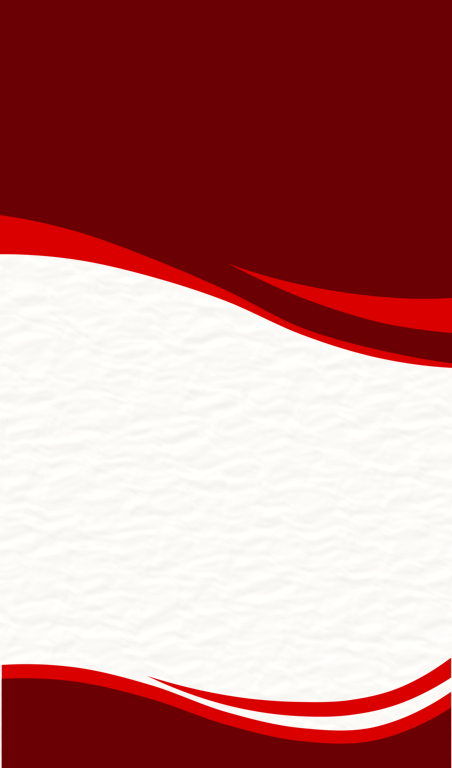
Reproduce this background procedurally as a WebGL 2 fragment shader.

```glsl
#version 300 es
precision highp float;
// Flowing dark and bright red waves above and below a sheet of embossed paper.
// Each wave edge is a smooth spline over evenly spaced heights; bands lie
// between two edges, and lit gradient noise gives the paper its grain.

uniform vec2 u_resolution;
out vec4 fragColor;

const vec3 PAPER = vec3(0.986, 0.982, 0.970);
const vec3 MAROON = vec3(0.415, 0.0, 0.016);
const vec3 RED = vec3(0.855, 0.0, 0.0);
const int LAST = 6;

// Pseudo-random unit gradient for a lattice cell
vec2 cellGradient(vec2 cell) {
    vec3 q = fract(cell.xyx * vec3(0.1031, 0.1030, 0.0973));
    q += dot(q, q.yzx + 33.33);
    float angle = 6.2832 * fract((q.x + q.y) * q.z);
    return vec2(cos(angle), sin(angle));
}

float gradientNoise(vec2 p) {
    vec2 i = floor(p), f = fract(p);
    vec2 u = f * f * f * (f * (f * 6.0 - 15.0) + 10.0);
    float a = dot(cellGradient(i), f);
    float b = dot(cellGradient(i + vec2(1, 0)), f - vec2(1, 0));
    float c = dot(cellGradient(i + vec2(0, 1)), f - vec2(0, 1));
    float d = dot(cellGradient(i + vec2(1, 1)), f - vec2(1, 1));
    return mix(mix(a, b, u.x), mix(c, d, u.x), u.y);
}

// Wide, shallow ripples with finer fibres on top
float paperHeight(vec2 p) {
    vec2 q = p * vec2(26.0, 62.0);
    q += 0.7 * gradientNoise(p * 24.0);
    float height = 0.0, amplitude = 0.5;
    for (int i = 0; i < 4; i++) {
        height += amplitude * gradientNoise(q);
        q = mat2(1.75, 0.35, -0.35, 1.75) * q + 17.3;
        amplitude *= 0.52;
    }
    return height;
}

// Paper lit from the upper left
vec3 paperColor(vec2 p, vec2 lightStep) {
    float relief = paperHeight(p) - paperHeight(p + lightStep);
    return PAPER + clamp(relief * 0.075, -0.05, 0.018) * vec3(1.0, 1.0, 1.05);
}

// Catmull-Rom spline over knots spread evenly from x = start to x = 1
float edgeHeight(float x, float start, float k[7]) {
    float t = clamp((x - start) / (1.0 - start), 0.0, 1.0) * float(LAST);
    int i = min(int(t), LAST - 1);
    float f = t - float(i);
    float b = k[i], c = k[i + 1];
    float a = i > 0 ? k[max(i - 1, 0)] : 3.0 * k[0] - 3.0 * k[1] + k[2];
    float d = i < LAST - 1 ? k[min(i + 2, LAST)]
                           : 3.0 * k[LAST] - 3.0 * k[LAST - 1] + k[LAST - 2];
    return b + 0.5 * f * (c - a + f * (2.0 * a - 5.0 * b + 4.0 * c - d
             + f * (3.0 * (b - c) + d - a)));
}

// Smooth coverage of the area above an edge
float above(float y, float edge, float softness) {
    return smoothstep(-softness, softness, y - edge);
}

// Coverage between two edges; vanishes where they meet
float band(float y, float low, float high, float softness) {
    return max(above(y, low, softness) - above(y, high, softness), 0.0);
}

void main() {
    vec2 uv = gl_FragCoord.xy / u_resolution;
    vec2 p = gl_FragCoord.xy / u_resolution.y;
    float soft = 0.8 / u_resolution.y;
    float x = uv.x, y = uv.y;

    // Upper wave and its tapered ribbon
    float topRed = edgeHeight(x, 0.0, float[7](0.669, 0.662, 0.640, 0.608, 0.5645, 0.5345, 0.521));
    float topDark = edgeHeight(x, 0.0, float[7](0.720, 0.699, 0.664, 0.622, 0.5735, 0.545, 0.527));
    float topTip = 0.504;
    float topHigh = edgeHeight(x, topTip, float[7](0.657, 0.641, 0.629, 0.620, 0.614, 0.611, 0.612));
    float topLow = edgeHeight(x, topTip, float[7](0.657, 0.633, 0.612, 0.595, 0.581, 0.572, 0.5665));

    // Lower wave and its tapered ribbon
    float baseRed = edgeHeight(x, 0.0, float[7](0.134, 0.131, 0.108, 0.073, 0.052, 0.054, 0.100));
    float baseDark = edgeHeight(x, 0.0, float[7](0.116, 0.1125, 0.090, 0.0565, 0.035, 0.0365, 0.0795));
    float baseTip = 0.325;
    float baseHigh = edgeHeight(x, baseTip, float[7](0.120, 0.102, 0.0905, 0.086, 0.0885, 0.1055, 0.1445));
    float baseLow = edgeHeight(x, baseTip, float[7](0.120, 0.093, 0.0755, 0.0675, 0.069, 0.0845, 0.1185));

    vec3 paper = paperColor(p, vec2(-0.003, 0.006));
    vec3 color = mix(paper, RED, above(y, topRed, soft));
    color = mix(color, MAROON, above(y, topDark, soft));
    color = mix(color, RED, band(y, topLow, topHigh, soft));

    // The lower wave stops just short of the side edges
    float inset = band(x, 0.004, 0.998, 0.8 / u_resolution.x);
    color = mix(color, RED, inset * (1.0 - above(y, baseRed, soft)));
    color = mix(color, MAROON, inset * (1.0 - above(y, baseDark, soft)));
    color = mix(color, RED, inset * band(y, baseLow, baseHigh, soft));

    fragColor = vec4(color, 1.0);
}
```
